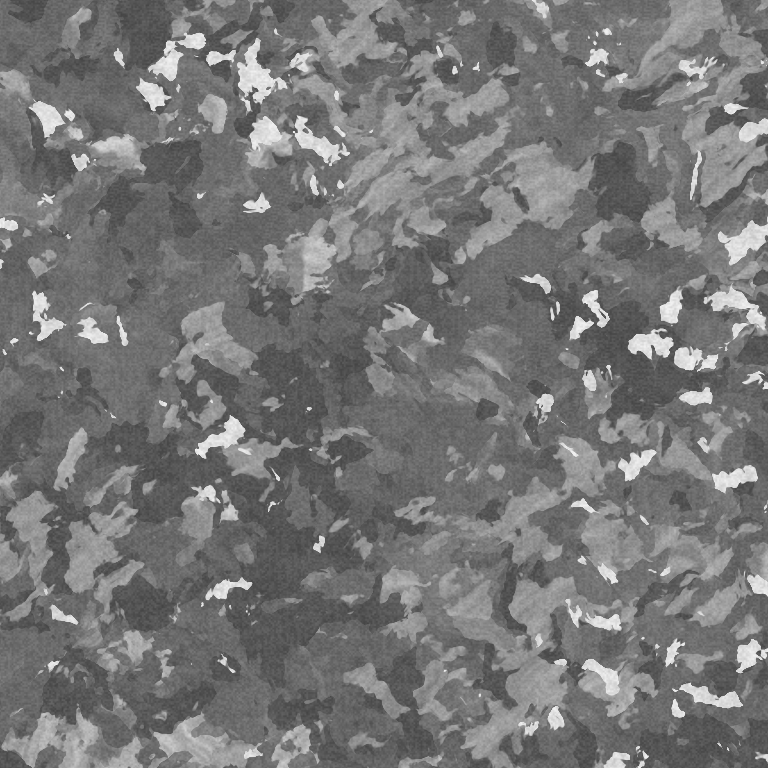
A WebGL 2 fragment shader for this texture:

```glsl
#version 300 es
precision highp float;

uniform vec2 u_resolution;
out vec4 fragColor;

float hash(vec2 p) {
    return fract(sin(dot(p, vec2(127.1, 311.7))) * 43758.5453);
}

mat2 rotation(float angle) {
    float c = cos(angle), s = sin(angle);
    return mat2(c, s, -s, c);
}

float noise(vec2 p) {
    vec2 cell = floor(p), f = fract(p);
    vec2 u = f * f * (3.0 - 2.0 * f);
    float low = mix(hash(cell), hash(cell + vec2(1.0, 0.0)), u.x);
    float high = mix(hash(cell + vec2(0.0, 1.0)), hash(cell + 1.0), u.x);
    return mix(low, high, u.y);
}

float fbm(vec2 p) {
    float sum = 0.0, weight = 0.53;
    mat2 turn = rotation(0.65);
    for (int i = 0; i < 4; i++) {
        sum += weight * noise(p);
        p = turn * p * 2.1 + 13.7;
        weight *= 0.5;
    }
    return sum;
}

// Bristle marks running along the x axis of the stroke
float bristles(vec2 q) {
    return 0.6 * noise(q * vec2(9.0, 75.0)) + 0.4 * noise(q * vec2(28.0, 190.0) + 5.3);
}

// Skewed paint values: mostly dark and middle greys, few lights
float paintTone(float h) {
    return 0.345 + 0.16 * h + 0.31 * pow(h, 6.0);
}

// One scattered layer of ragged, dry brush dabs laid over the tone below
float dabLayer(float tone, vec2 p, float ragged, float scale, float seed) {
    vec2 g = p * scale;
    vec2 home = floor(g);
    for (int j = -1; j <= 1; j++) {
        for (int i = -1; i <= 1; i++) {
            vec2 cell = home + vec2(i, j);
            vec2 id = cell + seed;
            if (hash(id + 2.9) > 0.66) continue;
            vec2 center = cell + 0.5 + 0.7 * (vec2(hash(id), hash(id + 31.4)) - 0.5);
            float side = hash(id + 8.2) < 0.55 ? 0.75 : -0.6;
            float angle = side + 1.1 * (hash(id + 17.1) - 0.5);
            vec2 q = (g - center) * rotation(angle);
            q.y += 0.35 * (hash(id + 4.4) - 0.5) * q.x * q.x;
            vec2 radii = vec2(0.62, 0.36) * mix(0.7, 1.15, hash(id + 23.6));
            float d = length(q / radii);
            if (d > 1.8) continue;
            float streak = bristles(q / scale + id * 0.37);
            float edge = 1.0 - d + 1.5 * (ragged - 0.5) + 0.9 * (streak - 0.5);
            float cover = smoothstep(0.0, 0.14, edge);
            float paint = paintTone(hash(id + 41.3));
            paint += (streak - 0.5) * (0.08 + 0.55 * (paint - 0.33));
            tone = mix(tone, paint, 0.93 * cover);
        }
    }
    return tone;
}

// Torn patches gathered in clusters; higher level means rarer
float patches(vec2 p, float scale, float clusterScale, float level, float softness) {
    float cluster = fbm(p * clusterScale + 3.1) - 0.5;
    float detail = fbm(p * scale + 19.7) - 0.5;
    return smoothstep(level, level + softness, detail + 0.85 * cluster);
}

void main() {
    vec2 uv = gl_FragCoord.xy / min(u_resolution.x, u_resolution.y);
    vec2 warp = vec2(fbm(uv * 11.0), fbm(uv * 11.0 + 47.0)) - 0.5;
    vec2 p = uv + 0.07 * warp;
    float ragged = fbm(uv * 42.0 + 5.0);
    float grain = noise(uv * 430.0) - 0.5;

    // Mottled ground and overlapping brush dabs
    float tone = 0.34 + 0.18 * fbm(uv * 7.0);
    tone = dabLayer(tone, p, ragged, 5.0, 11.0);
    tone = dabLayer(tone, p + 0.31, ragged, 8.0, 57.0);
    tone = dabLayer(tone, p + 0.17, ragged, 13.0, 93.0);
    tone = mix(tone, dabLayer(tone, p + 0.53, ragged, 23.0, 131.0), 0.8);

    // Thin middle grey wash with a speckled surface
    float wash = patches(p + 7.3, 17.0, 4.0, 0.02, 0.12);
    tone = mix(tone, 0.42 + 0.1 * (ragged - 0.5), 0.6 * wash);

    // Dark exposed patches
    float dark = patches(p + 2.6, 24.0, 5.0, 0.125, 0.03);
    tone = mix(tone, 0.325 + 0.08 * (ragged - 0.5), 0.9 * dark);

    // Dry light scumble dragged diagonally
    vec2 dragged = rotation(-0.6) * uv;
    float drag = bristles(dragged + 0.04 * warp) - 0.5;
    float light = patches(p + 5.9, 30.0, 4.5, 0.16 - 0.3 * drag, 0.07);
    tone = mix(tone, 0.65 + 0.25 * drag, 0.75 * light);

    // Bright flakes
    float flakes = patches(p + 9.4, 29.0, 4.2, 0.25, 0.025);
    tone = mix(tone, 0.87 + 0.12 * (ragged - 0.5), flakes);

    // Fine tooth of the surface
    tone += 0.09 * grain + 0.12 * (noise(uv * 190.0 + 8.0) - 0.5) * (tone - 0.15);
    fragColor = vec4(vec3(clamp(tone, 0.27, 0.94)), 1.0);
}
```
